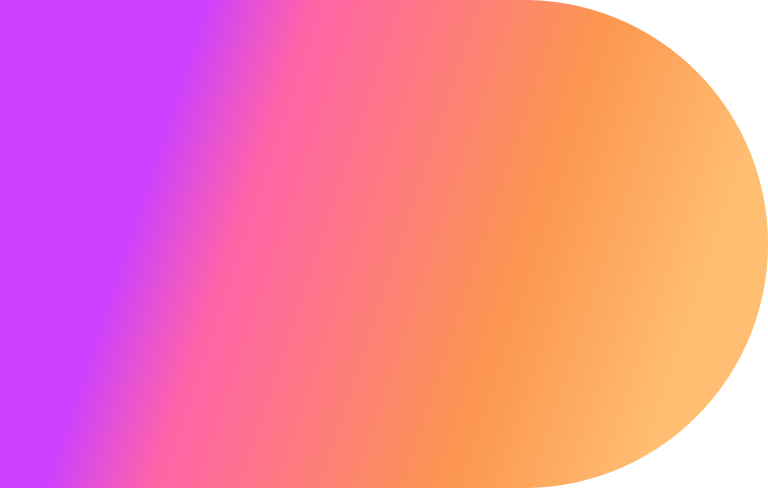
This background is drawn by a WebGL 1 fragment shader. Its source:

```glsl
precision highp float;

uniform vec2 u_resolution;

// Lengths are in canvas heights
const vec3 PURPLE = vec3(0.800, 0.250, 1.000);
const vec3 PINK   = vec3(1.000, 0.388, 0.660);
const vec3 ORANGE = vec3(0.988, 0.590, 0.310);
const vec3 AMBER  = vec3(1.000, 0.745, 0.447);
const vec3 PAPER  = vec3(1.0);

const float SLANT       = 0.333;  // sideways shift of the bands per height
const float PURPLE_STOP = 0.086;  // stops measured along the bottom edge
const float PINK_STOP   = 0.307;
const float ORANGE_STOP = 0.922;
const float AMBER_STOP  = 1.310;
const float CAP_RADIUS  = 0.5;

float ramp(float from, float to, float t) {
    return clamp((t - from) / (to - from), 0.0, 1.0);
}

// Four-stop linear gradient
vec3 slantedGradient(vec2 p) {
    float t = p.x - SLANT * p.y;
    vec3 color = mix(PURPLE, PINK, ramp(PURPLE_STOP, PINK_STOP, t));
    color = mix(color, ORANGE, ramp(PINK_STOP, ORANGE_STOP, t));
    return mix(color, AMBER, ramp(ORANGE_STOP, AMBER_STOP, t));
}

// Signed distance to a bar with a round right end
float roundedBar(vec2 p, float rightEdge) {
    vec2 fromCap = p - vec2(rightEdge - CAP_RADIUS, 0.5);
    return length(vec2(max(fromCap.x, 0.0), fromCap.y)) - CAP_RADIUS;
}

void main() {
    vec2 p = gl_FragCoord.xy / u_resolution.y;
    float aspect = u_resolution.x / u_resolution.y;

    // Edge coverage over one pixel
    float coverage = clamp(0.5 - roundedBar(p, aspect) * u_resolution.y, 0.0, 1.0);

    gl_FragColor = vec4(mix(PAPER, slantedGradient(p), coverage), 1.0);
}
```
